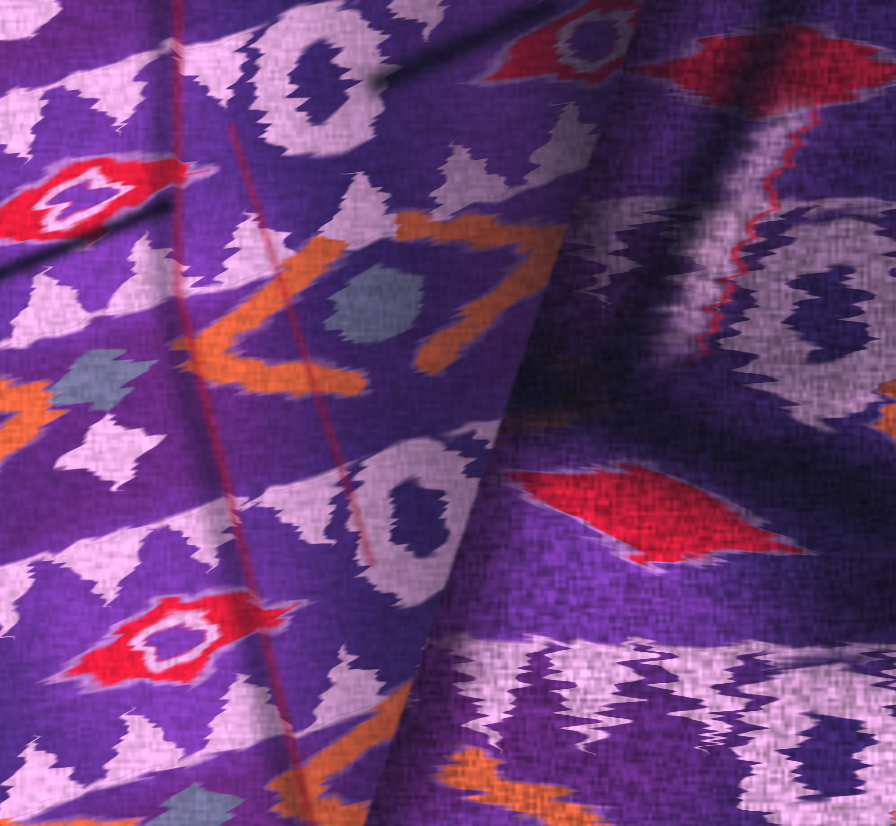
A Shadertoy shader for this texture:

```glsl
// Folded ikat cloth: a lit rear sheet and a front fold, each tiled with lozenges,
// rings, chevrons and teeth. Yarn noise feathers the edges; creases and shadows
// then shade the two sheets.
const vec3 VIOLET = vec3(.49, .23, .68), INDIGO = vec3(.23, .15, .42);
const vec3 PLUM = vec3(.42, .14, .43), PINK = vec3(.89, .65, .87);
const vec3 RED = vec3(.87, .12, .24), ORANGE = vec3(.87, .38, .25);
const vec3 SLATE = vec3(.43, .42, .57), SHADOW = vec3(.07, .07, .13);
const float SOFT = .004;    // edge blur
const float PITCH = .134;   // spacing of the teeth
const float YARN = 115.;    // feathering yarns per unit height
const float WEAVE = 230.;   // visible threads per unit height

struct Sheet {
  vec2 cell, ring, ringSize, chevron, lozenge;
  float tip, base, mirrored, feather;
};
const Sheet REAR = Sheet(vec2(.67, .571), vec2(.325, .06), vec2(.085, .1),
  vec2(.335, -.235), vec2(.155, .052), .065, .15, 1., .028);
const Sheet FRONT = Sheet(vec2(.84, .537), vec2(.21, -.297), vec2(.105, .115),
  vec2(-.3, -.39), vec2(.18, .06), .29, .16, 0., .055);

float hash(vec2 p) {
  vec3 q = fract(p.xyx * .1031);
  q += dot(q, q.yzx + 33.33);
  return fract((q.x + q.y) * q.z);
}
float noise(vec2 p) {
  vec2 i = floor(p), f = fract(p);
  f *= f * (3. - 2. * f);
  return mix(mix(hash(i), hash(i + vec2(1, 0)), f.x),
             mix(hash(i + vec2(0, 1)), hash(i + vec2(1, 1)), f.x), f.y);
}
float bump(float x, float w) { return exp(-x * x / (w * w)); }
float cover(float d) { return smoothstep(SOFT, -SOFT, d); }
vec2 wrap(vec2 p, vec2 cell) { return p - cell * floor(p / cell + .5); }
float ellipse(vec2 p, vec2 r) { return (length(p / r) - 1.) * min(r.x, r.y); }
float lozenge(vec2 p, vec2 r) { return (abs(p.x) / r.x + abs(p.y) / r.y - 1.) * r.y; }
float segment(vec2 p, vec2 a, vec2 b) {
  vec2 d = b - a;
  return length(p - a - d * clamp(dot(p - a, d) / dot(d, d), 0., 1.));
}
float teeth(vec2 p, float tip, float base) {
  float t = (p.y - tip) / (base - tip);
  float side = abs(fract(p.x / PITCH) - .5) * PITCH;
  return max(side - .44 * PITCH * t, (t - 1.) * abs(base - tip));
}

// Dyed pattern of one sheet
vec3 cloth(vec2 q, Sheet s) {
  float yarn = noise(q * vec2(9, YARN)) + .5 * noise(q * vec2(14, YARN * 2.3));
  q.x += (yarn - .75) * s.feather;
  q.y += (noise(q * 38.) - .5) * .014;
  vec2 c = wrap(q, s.cell), r = wrap(q - s.ring, s.cell), k = wrap(q - s.chevron, s.cell);
  vec3 col = mix(VIOLET, PLUM, smoothstep(.14, .2, abs(c.y)) * .65);
  float ground = bump(r.x, .16) * .75 + .4 * noise(q * 9.) - .1;
  col = mix(col, INDIGO, clamp(ground, 0., 1.));

  // toothed rows with a pale base line, then rings
  float below = .22 - wrap(q + vec2(0, .22), s.cell).y;
  vec2 row = vec2(q.x, mix(below, abs(c.y), s.mirrored));
  float tooth = min(teeth(row, s.tip, s.base), abs(row.y - s.base) - .004);
  float ring = ellipse(r, s.ringSize);
  col = mix(col, PINK, cover(tooth) * smoothstep(0., .025, ring));
  col = mix(col, PINK, cover(max(ring, -ellipse(r, s.ringSize * vec2(.42, .5)))));

  // small diamonds
  vec2 size = vec2(.065, .045);
  col = mix(col, SLATE, cover(lozenge(c + vec2(.025, .225), size)) * s.mirrored);
  vec2 diamond = wrap(q + vec2(.028, .318), s.cell);
  col = mix(col, PINK, cover(lozenge(diamond, size)) * s.mirrored);

  // mirrored chevrons around a slate centre
  float arm = segment(abs(k), vec2(.05, .085), vec2(.235, .008));
  col = mix(col, PINK, cover(arm - .023) * .3);
  col = mix(col, ORANGE, cover(arm - .017));
  col = mix(col, SLATE, cover(ellipse(k, vec2(.062, .046))) * s.mirrored);

  // red lozenge with a pale outline and eye
  float body = lozenge(c, s.lozenge), eye = ellipse(c, vec2(.042, .027));
  col = mix(col, PINK, cover(body - .009) * .55);
  col = mix(col, RED, cover(body));
  col = mix(col, PINK, cover(abs(eye) - .006) * s.mirrored);
  return mix(col, VIOLET, cover(eye + .006) * s.mirrored);
}

vec3 rearSheet(vec2 p) {
  float crease = p.x - .215 - .25 * max(.65 - p.y, 0.);
  float pleat = segment(p, vec2(.28, .845), vec2(.45, .32));
  vec2 d = p - vec2(.099, .76);
  d.y += .012 * smoothstep(-.01, .01, crease);
  vec3 col = cloth(vec2(d.x + .21 * d.y, d.y - .33 * d.x), REAR);
  col = mix(col, RED * .8, .5 * bump(crease, .007) + .4 * bump(pleat, .006));
  float light = mix(1.08, .5, smoothstep(.22, .62, p.x));
  light *= 1. - .4 * bump(crease + .018, .02);
  light *= 1. - .8 * bump(segment(p, vec2(-.02, .66), vec2(.2, .75)), .011);
  light *= 1. - .8 * bump(segment(p, vec2(.46, .9), vec2(.66, .99)), .016);
  return mix(SHADOW, col, light * (1. - .6 * smoothstep(.58, .74, p.x)));
}

vec3 frontFold(vec2 p, float inset) {
  vec2 d = p - vec2(.791, .379);
  d.x -= .15 * smoothstep(.3, .52, d.y);
  d.y += .27 * d.x * bump(d.y, .1);
  vec3 col = mix(cloth(d, FRONT), PLUM * .7, .65 * smoothstep(.1, 0., inset));
  float upper = smoothstep(.47, .56, p.y);
  float light = mix(.95, .5, upper) * mix(.5, 1., smoothstep(0., .12, inset));
  light *= 1. - .9 * bump(p.y - .5 + .35 * (p.x - .75), .085);
  light *= 1. - .75 * bump(length((p - vec2(1.06, .27)) / vec2(.13, .08)), 1.);
  light *= 1. - .8 * upper * bump(p.x - .48 * p.y - .474, .045);
  col = mix(SHADOW, col, light);
  // raised ridge with a red thread
  float ridge = p.x - .549 - .48 * p.y + (noise(vec2(3, p.y * YARN)) - .5) * .03;
  float span = smoothstep(.54, .62, p.y) * smoothstep(.9, .84, p.y);
  col = mix(col, PINK * .8, span * bump(ridge + .01, .026) * .75);
  return mix(col, RED * .75, span * bump(ridge - .018, .006) * .7);
}

void mainImage(out vec4 fragColor, in vec2 fragCoord) {
  vec2 p = fragCoord / iResolution.y;
  float inset = p.x - .44 - .34 * p.y;
  vec3 col = mix(rearSheet(p), frontFold(p, inset), smoothstep(-SOFT, SOFT, inset));
  float thread = noise(p * vec2(1, .4) * WEAVE) + noise(p * vec2(.25, 1) * WEAVE) - 1.;
  col *= 1. + thread * mix(.16, .35, step(0., inset));
  fragColor = vec4(clamp(col, 0., 1.), 1.);
}
```
